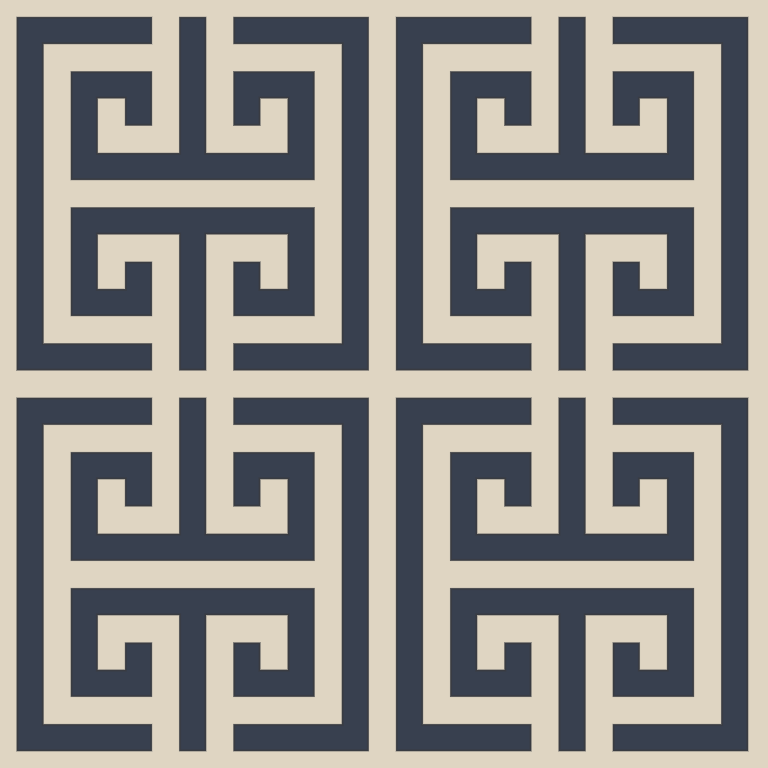
A Shadertoy shader for this pattern:

```glsl
// Greek key lattice: two by two square medallions of navy line on warm cream.
// Each cell is 14 units wide; one mirrored quadrant is built from box distances,
// with line and gap both one unit wide, then repeated with fract.

#define PITCH vec2(0.4940, 0.4958)    // cell size on the canvas
#define CROSSING vec2(0.4979, 0.4999) // where the four cells meet
#define UNITS 14.0                    // line widths per cell
#define SOFTNESS 0.03                 // least edge half-width, in units
#define RIM_WIDTH 0.10                // greyer band inside each line, in units
#define GROUND vec3(0.873, 0.836, 0.762)
#define INK vec3(0.220, 0.250, 0.310)
#define RIM vec3(0.222, 0.232, 0.255)

// Signed distance to the box between two opposite corners
float box(vec2 p, vec2 low, vec2 high) {
    vec2 d = abs(p - 0.5 * (low + high)) - 0.5 * (high - low);
    return length(max(d, 0.0)) + min(max(d.x, d.y), 0.0);
}

// Outer square frame, broken at the middle of its top and bottom
float frame(vec2 q) {
    float ring = abs(max(q.x, q.y) - 6.0) - 0.5;
    return max(ring, 1.5 - q.x);
}

// Stem, crossbar and inward-curling hook
float key(vec2 q) {
    float stem = box(q, vec2(-0.5, 0.5), vec2(0.5, 6.5));
    float bar  = box(q, vec2(-4.5, 0.5), vec2(4.5, 1.5));
    float side = box(q, vec2(3.5, 0.5), vec2(4.5, 4.5));
    float top  = box(q, vec2(1.5, 3.5), vec2(4.5, 4.5));
    float hook = box(q, vec2(1.5, 2.5), vec2(2.5, 4.5));
    return min(min(stem, bar), min(side, min(top, hook)));
}

void mainImage(out vec4 fragColor, in vec2 fragCoord) {
    vec2 uv = fragCoord / iResolution.y;

    // Repeat the cell and fold it into one quadrant
    vec2 cell = fract((uv - CROSSING) / PITCH) - 0.5;
    vec2 q = abs(cell) * UNITS;
    float dist = min(frame(q), key(q));

    // Smooth edges, never narrower than a pixel
    float pixel = UNITS / (PITCH.y * iResolution.y);
    float edge = max(SOFTNESS, 0.5 * pixel);
    float cover = 1.0 - smoothstep(-edge, edge, dist);

    // Ink turns slightly neutral along its rim
    vec3 ink = mix(RIM, INK, smoothstep(0.3 * RIM_WIDTH, RIM_WIDTH, -dist));
    fragColor = vec4(mix(GROUND, ink, cover), 1.0);
}
```
